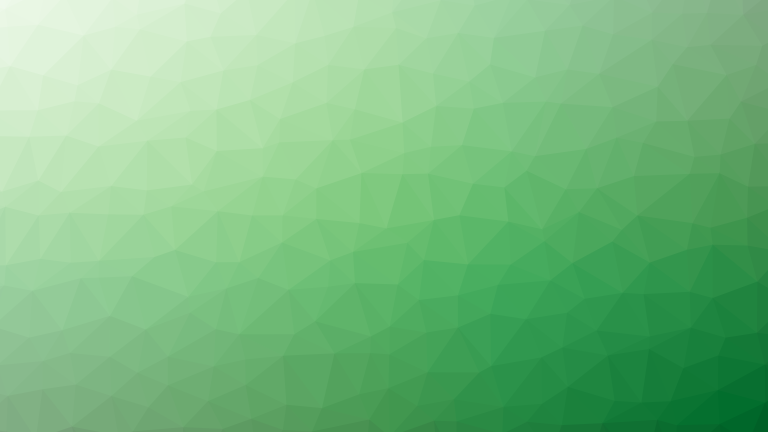
A WebGL 2 fragment shader for this background:

```glsl
#version 300 es
precision highp float;
// Low-poly mesh of flat triangles, shaded from pale mint (top left) to deep green (bottom right).

uniform vec2 u_resolution;
out vec4 fragColor;

const float CELL_SIZE = 0.083;   // grid spacing, in canvas heights
const float JITTER = 0.37;       // largest vertex shift, in cells
const float RAMP_START = 0.075;  // ramp position at the left and top edges
const float RAMP_END = 0.915;    // ramp position at the right and bottom edges
const int STOPS = 9;
const vec3 GREENS[STOPS] = vec3[](
    vec3(0.969, 0.988, 0.961), vec3(0.898, 0.961, 0.878), vec3(0.780, 0.914, 0.753),
    vec3(0.631, 0.851, 0.608), vec3(0.455, 0.769, 0.463), vec3(0.255, 0.671, 0.365),
    vec3(0.137, 0.545, 0.271), vec3(0.000, 0.427, 0.173), vec3(0.000, 0.267, 0.106));
const mat3 RGB_TO_XYZ = mat3(0.4124, 0.2126, 0.0193,
                             0.3576, 0.7152, 0.1192,
                             0.1805, 0.0722, 0.9505);

// Cube-rooted XYZ: blends evenly to the eye, as Lab does.
vec3 toPerceptual(vec3 srgb) {
    vec3 linear = mix(srgb / 12.92, pow((srgb + 0.055) / 1.055, vec3(2.4)), step(0.04045, srgb));
    return pow(RGB_TO_XYZ * linear, vec3(1.0 / 3.0));
}

vec3 toSrgb(vec3 p) {
    vec3 linear = clamp(inverse(RGB_TO_XYZ) * (p * p * p), 0.0, 1.0);
    return mix(linear * 12.92, 1.055 * pow(linear, vec3(1.0 / 2.4)) - 0.055, step(0.0031308, linear));
}

vec3 ramp(float t) {
    float s = clamp(t, 0.0, 1.0) * float(STOPS - 1);
    int i = min(int(s), STOPS - 2);
    return mix(toPerceptual(GREENS[i]), toPerceptual(GREENS[i + 1]), s - float(i));
}

// Equal blend of a left-to-right ramp and a top-to-bottom ramp.
vec3 meshColor(vec2 uv) {
    vec2 t = mix(vec2(RAMP_START), vec2(RAMP_END), vec2(uv.x, 1.0 - uv.y));
    return toSrgb(0.5 * (ramp(t.x) + ramp(t.y)));
}

vec2 hash2(vec2 p) {
    uvec2 q = uvec2(ivec2(p) + 512) * uvec2(1597u, 3812u);
    uint n = (q.x ^ (q.y + 7919u)) * 74779u;
    n = (n ^ (n >> 15)) * 48271u;
    n = (n ^ (n >> 13)) * 69621u;
    n ^= n >> 16;
    return vec2(n & 65535u, n >> 16) / 65535.0;
}

vec2 meshVertex(vec2 id) {
    return id + JITTER * (2.0 * hash2(id) - 1.0);
}

float cross2(vec2 a, vec2 b) {
    return a.x * b.y - a.y * b.x;
}

// Signed distance to the line a-b, positive on its left.
float edgeDistance(vec2 p, vec2 a, vec2 b) {
    return cross2(normalize(b - a), p - a);
}

// Adds one counter-clockwise triangle, coloured at its centroid, weighted by coverage.
void addTriangle(inout vec4 sum, vec2 p, vec2 a, vec2 b, vec2 c, float pixel, vec2 cellsAcross) {
    float inside = min(edgeDistance(p, a, b), min(edgeDistance(p, b, c), edgeDistance(p, c, a)));
    float coverage = clamp(inside / pixel + 0.5, 0.0, 1.0);
    if (coverage > 0.0) {
        sum += coverage * vec4(meshColor((a + b + c) / 3.0 / cellsAcross), 1.0);
    }
}

// True when the angles facing diagonal a-c total over half a turn (not Delaunay).
bool shouldFlip(vec2 a, vec2 b, vec2 c, vec2 d) {
    float sinB = cross2(c - b, a - b), cosB = dot(c - b, a - b);
    float sinD = cross2(a - d, c - d), cosD = dot(a - d, c - d);
    return sinB * cosD + cosB * sinD < 0.0;
}

void main() {
    float pixel = 1.0 / (u_resolution.y * CELL_SIZE);
    vec2 p = gl_FragCoord.xy * pixel;
    vec2 cellsAcross = u_resolution * pixel;
    vec2 home = floor(p);
    vec4 sum = vec4(0.0);

    // Jittered quads can reach into neighbouring cells.
    for (int y = -1; y <= 1; y++) {
        for (int x = -1; x <= 1; x++) {
            vec2 id = home + vec2(x, y);
            vec2 a = meshVertex(id);
            vec2 b = meshVertex(id + vec2(1, 0));
            vec2 c = meshVertex(id + vec2(1, 1));
            vec2 d = meshVertex(id + vec2(0, 1));
            if (shouldFlip(a, b, c, d)) {
                addTriangle(sum, p, a, b, d, pixel, cellsAcross);
                addTriangle(sum, p, b, c, d, pixel, cellsAcross);
            } else {
                addTriangle(sum, p, a, b, c, pixel, cellsAcross);
                addTriangle(sum, p, a, c, d, pixel, cellsAcross);
            }
        }
    }
    fragColor = vec4(sum.rgb / max(sum.a, 0.001), 1.0);
}
```
